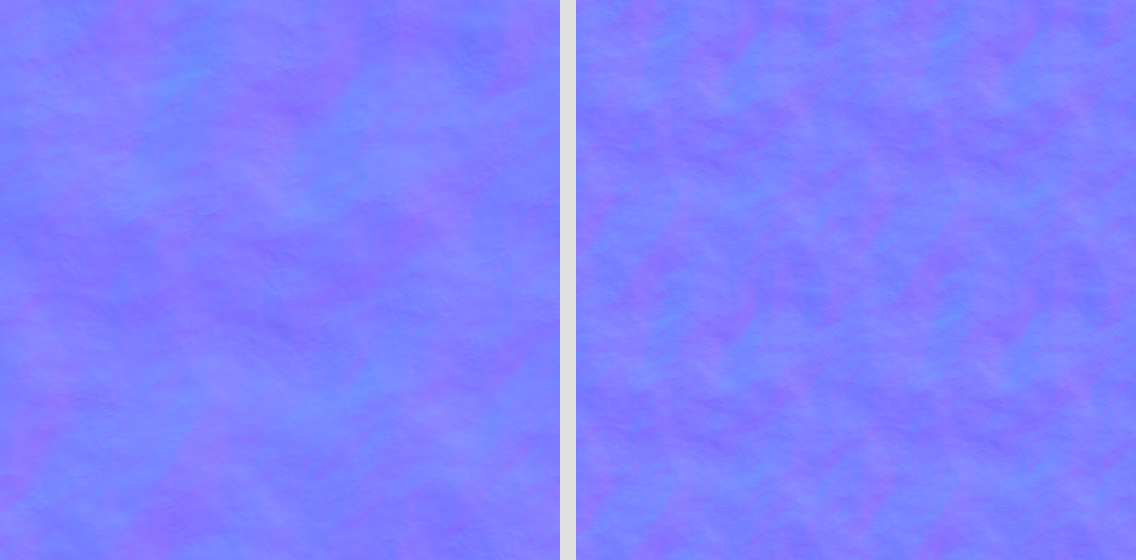
Left, the tile; right, the same tile 2 across and 2 down.
Give the GLSL for this texture map, as a WebGL 2 fragment shader.

```glsl
#version 300 es
precision highp float;

#define RELIEF vec2(0.0128, 0.0143)
#define GRID 4.0
#define OCTAVES 6
#define GAIN 0.68
#define CRINKLE 0.6
#define COARSE_CREASES 7.0
#define FINE_CREASES 19.0
#define WARP 0.009
#define BEND 0.011
#define SAMPLE_STEP 0.001

const float TAU = 6.2831853;

uniform vec2 u_resolution;
out vec4 fragColor;

// Integer hash giving two values in 0..1
vec2 hash2(vec2 cell, float seed) {
    uvec2 v = uvec2(cell) * 1664525u + uint(seed) * 74699u + 10139u;
    v.x += v.y * 1664525u;
    v.y += v.x * 1664525u;
    v ^= v >> 16u;
    v.x += v.y * 1664525u;
    v.y += v.x * 1664525u;
    v ^= v >> 16u;
    return vec2(v & 65535u) / 65536.0;
}

// Slightly skewed grid: leans features along the rising diagonal
vec2 skew(vec2 p, float freq) {
    return freq * vec2(GRID * p.x - p.y, GRID * p.y);
}

// Maps a skewed cell to its representative inside one canvas tile
vec2 wrapCell(vec2 cell, float freq) {
    float period = GRID * freq;
    float row = floor((cell.y + 0.5) / period);
    cell += row * vec2(freq, -period);
    cell.x -= period * floor((cell.x + 0.5) / period);
    return cell;
}

float cornerSlope(vec2 cell, vec2 offset, vec2 corner, float freq) {
    float angle = TAU * hash2(wrapCell(cell + corner, freq), freq).x;
    return dot(vec2(cos(angle), sin(angle)), offset - corner);
}

float gradientNoise(vec2 p, float freq) {
    vec2 q = skew(p, freq);
    vec2 cell = floor(q);
    vec2 f = q - cell;
    vec2 w = f * f * f * (f * (f * 6.0 - 15.0) + 10.0);
    float bottom = mix(cornerSlope(cell, f, vec2(0, 0), freq),
                       cornerSlope(cell, f, vec2(1, 0), freq), w.x);
    float top = mix(cornerSlope(cell, f, vec2(0, 1), freq),
                    cornerSlope(cell, f, vec2(1, 1), freq), w.x);
    return mix(bottom, top, w.y);
}

// Rounded distance to the nearest scattered point: facets with sharp borders
float cellularNoise(vec2 p, float freq) {
    vec2 q = skew(p, freq);
    vec2 cell = floor(q);
    float nearest = 8.0;
    for (int y = -1; y <= 1; y++) {
        for (int x = -1; x <= 1; x++) {
            vec2 neighbour = cell + vec2(x, y);
            vec2 toPoint = neighbour + hash2(wrapCell(neighbour, freq), freq) - q;
            nearest = min(nearest, dot(toPoint, toPoint));
        }
    }
    return sqrt(nearest + 0.08);
}

float surfaceHeight(vec2 p) {
    // Periodic bending varies the lean from place to place
    p += WARP * sin(TAU * (p.yx * vec2(2.0, 3.0) + vec2(0.1, 0.6)));

    // Broad swells fading into fine grain
    float height = 0.0;
    float freq = 1.0;
    float steepness = 1.0;
    for (int i = 0; i < OCTAVES; i++) {
        height += steepness / freq * gradientNoise(p, freq);
        freq *= 2.0;
        steepness *= GAIN;
    }

    // Creases: bent facets that come and go across the surface
    vec2 bent = p + BEND * vec2(gradientNoise(p, 7.0), gradientNoise(p, 9.0));
    float patches = smoothstep(-0.2, 0.4, gradientNoise(p, 3.0));
    float creases = 0.5 * cellularNoise(bent, COARSE_CREASES) / COARSE_CREASES
                  + patches * cellularNoise(bent, FINE_CREASES) / FINE_CREASES;
    return height + CRINKLE * creases;
}

void main() {
    vec2 p = gl_FragCoord.xy / u_resolution;

    // Slope by differences, encoded as a tangent-space normal
    float here = surfaceHeight(p);
    vec2 slope = vec2(surfaceHeight(p + vec2(SAMPLE_STEP, 0.0)) - here,
                      surfaceHeight(p + vec2(0.0, SAMPLE_STEP)) - here) / SAMPLE_STEP;
    vec3 normal = normalize(vec3(-RELIEF * slope, 1.0));
    fragColor = vec4(0.5 + 0.5 * normal, 1.0);
}
```
